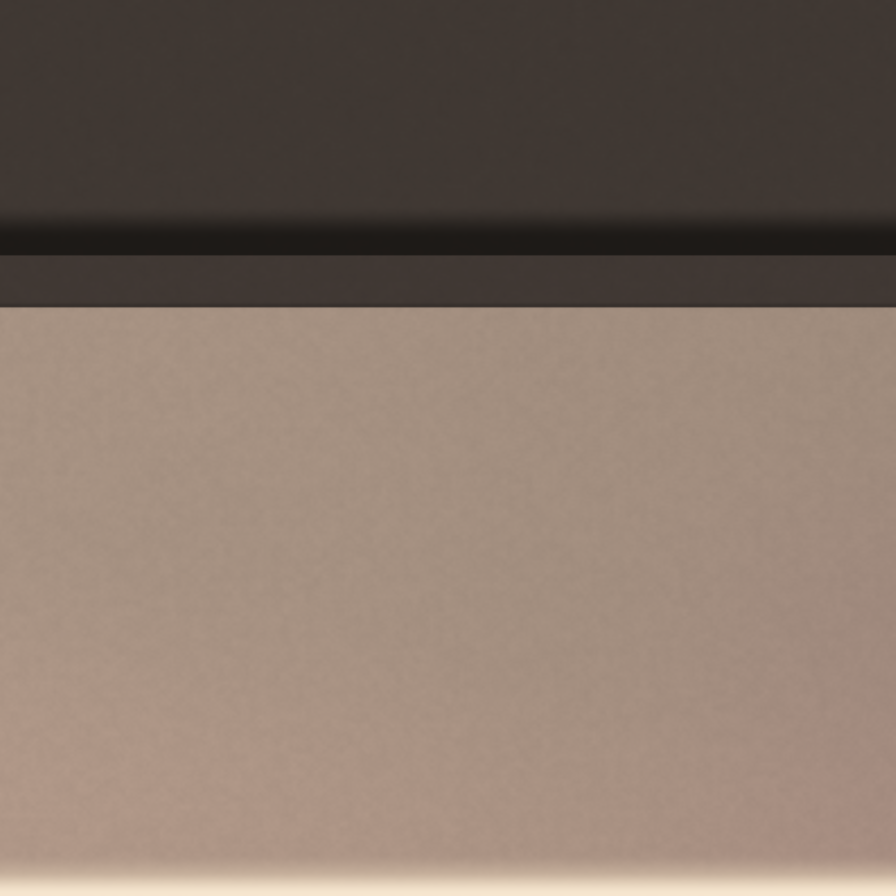
Reproduce this texture procedurally as a WebGL 2 fragment shader.

```glsl
#version 300 es
precision highp float;
// A softly lit plaster wall below a dark ledge, with a shadow gap and a warm glow along the floor.

uniform vec2 u_resolution;
out vec4 outColor;

const vec3 WALL = vec3(0.640, 0.560, 0.500);
const vec3 WALL_WARM = vec3(0.675, 0.580, 0.520);
const vec3 PANEL = vec3(0.250, 0.220, 0.200);
const vec3 LEDGE = vec3(0.252, 0.220, 0.202);
const vec3 SHADOW = vec3(0.115, 0.102, 0.090);
const vec3 GLOW = vec3(0.800, 0.715, 0.630);
const vec3 GLOW_CORE = vec3(0.965, 0.900, 0.810);

const float WALL_TOP = 0.657;
const float LEDGE_TOP = 0.715;
const float SHADOW_TOP = 0.738;

float hash(vec2 p) {
    return fract(sin(dot(p, vec2(127.1, 311.7))) * 43758.545);
}

float valueNoise(vec2 p) {
    vec2 cell = floor(p);
    vec2 f = fract(p);
    f = f * f * (3.0 - 2.0 * f);
    float low = mix(hash(cell), hash(cell + vec2(1.0, 0.0)), f.x);
    float high = mix(hash(cell + vec2(0.0, 1.0)), hash(cell + vec2(1.0)), f.x);
    return mix(low, high, f.y);
}

// Fine plaster relief, centred on zero
float grain(vec2 uv) {
    float sum = 0.0;
    float weight = 0.5;
    float scale = 110.0;
    for (int i = 0; i < 3; i++) {
        sum += weight * (valueNoise(uv * scale + float(i) * 17.3) - 0.5);
        scale *= 1.9;
        weight *= 0.75;
    }
    return sum;
}

// Smooth step upward across a horizontal edge
float above(float y, float edge, float softness) {
    return smoothstep(edge - softness, edge + softness, y);
}

// Wall: lighter at the left, warmer toward the floor and right
vec3 wallColor(vec2 uv) {
    float warmth = 1.0 - smoothstep(0.02, 0.38, uv.y + 0.12 * (uv.x - 0.5));
    vec3 color = mix(WALL, WALL_WARM, warmth);
    color *= 1.025 - 0.05 * uv.x;
    color.g -= 0.010 * smoothstep(0.6, 1.0, uv.x) * (1.0 - smoothstep(0.3, 0.6, uv.y));
    return color * (1.0 + 0.012 * (valueNoise(uv * 5.0) - 0.5));
}

// Floor light: a wide halo and a bright core
vec3 addFloorGlow(vec3 color, float y) {
    color = mix(color, GLOW, 1.0 - smoothstep(0.014, 0.048, y));
    return mix(color, GLOW_CORE, 1.0 - smoothstep(0.002, 0.027, y));
}

// Upper panel, fading into the shadow gap above the ledge
vec3 panelColor(float y) {
    float fade = smoothstep(SHADOW_TOP - 0.004, SHADOW_TOP + 0.034, y);
    return mix(SHADOW, PANEL, fade);
}

void main() {
    vec2 uv = gl_FragCoord.xy / u_resolution;
    float softness = max(0.0012, 0.7 / u_resolution.y);

    // Layers from the floor upward
    vec3 color = addFloorGlow(wallColor(uv), uv.y);
    color = mix(color, LEDGE, above(uv.y, WALL_TOP, softness));
    color = mix(color, panelColor(uv.y), above(uv.y, LEDGE_TOP, softness));

    // Thin dark line under the ledge
    float seam = exp(-pow((uv.y - WALL_TOP - 0.002) / 0.0025, 2.0));
    color *= 1.0 - 0.15 * seam;

    // Surface texture, faded in the glow
    float texture_amount = 0.045 * smoothstep(0.0, 0.06, uv.y);
    color *= 1.0 + texture_amount * grain(uv);

    outColor = vec4(clamp(color, 0.0, 1.0), 1.0);
}
```
